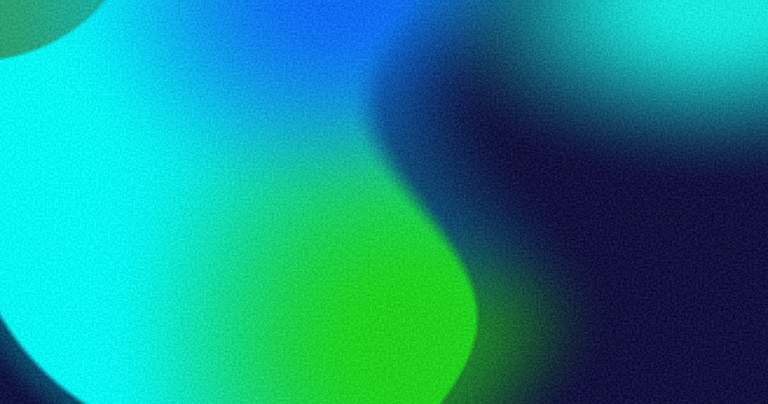
Reproduce this background procedurally as a WebGL 1 fragment shader.

```glsl
precision highp float;
uniform vec2 u_resolution;

vec2 randomGradient(vec2 cell) {
  vec3 q = fract(cell.xyx * vec3(0.1031, 0.103, 0.0973));
  q += dot(q, q.yzx + 33.33);
  float angle = 6.2832 * fract((q.x + q.y) * q.z);
  return vec2(cos(angle), sin(angle));
}

float gradientNoise(vec2 p) {
  vec2 i = floor(p), f = fract(p);
  vec2 w = f * f * (3.0 - 2.0 * f);
  vec2 e = vec2(1.0, 0.0);
  float low = mix(dot(randomGradient(i), f), dot(randomGradient(i + e), f - e), w.x);
  float high = mix(dot(randomGradient(i + e.yx), f - e.yx),
                   dot(randomGradient(i + 1.0), f - 1.0), w.x);
  return mix(low, high, w.y);
}

// 1 inside the inner distance, fading to 0 at the outer one
float falloff(float inner, float outer, float d) {
  return 1.0 - smoothstep(inner, outer, d);
}

// Bright left body: cyan with blue above and green below
vec3 bodyColor(vec2 p) {
  vec3 color = mix(vec3(0.03, 0.96, 0.95), vec3(0.07, 0.8, 0.8), smoothstep(0.2, 0.85, p.x));
  float green = falloff(0.1, 0.8, distance(p, vec2(1.04, 0.134)));
  float blue = falloff(0.05, 0.8, length((p - vec2(0.866, 1.025)) * vec2(1.0, 1.4)));
  color = mix(color, vec3(0.12, 0.82, 0.11), green);
  return mix(color, vec3(0.06, 0.42, 0.95), blue);
}

// Dark right side: light spilling from the wave, and a cyan corner glow
vec3 shadeColor(vec2 p, float d) {
  vec3 spill = mix(vec3(0.11, 0.52, 0.17), vec3(0.06, 0.31, 0.47), smoothstep(0.15, 0.5, p.y));
  spill = mix(spill, vec3(0.05, 0.42, 0.85), smoothstep(0.5, 0.95, p.y));
  vec3 color = mix(vec3(0.07, 0.07, 0.24), spill, falloff(-0.05, 0.34, d));
  float corner = length((p - vec2(1.78, 1.0)) / vec2(0.84, 0.47));
  return mix(color, vec3(0.09, 0.91, 0.86), falloff(0.1, 1.0, corner));
}

void main() {
  vec2 p = gl_FragCoord.xy / u_resolution.y;
  p.x *= 1.8963 * u_resolution.y / u_resolution.x;

  // S-shaped boundary, softer towards the top
  float waveDist = p.x - 1.042 + 0.136 * cos(5.82 * (p.y - 0.7525));
  float softness = mix(0.008, 0.05, smoothstep(0.2, 0.6, p.y));
  vec3 color = mix(bodyColor(p), shadeColor(p, waveDist),
                   smoothstep(-softness, softness, waveDist));

  // Dark lower left corner outside the round body
  float rim = distance(p, vec2(0.569, 0.446 + 0.108)) - 0.659;
  float lowerLeft = step(p.x, 0.5) * step(p.y, 0.5);
  vec3 rimColor = mix(vec3(0.04, 0.3, 0.42), vec3(0.06, 0.08, 0.25), smoothstep(0.0, 0.09, rim));
  color = mix(color, rimColor, lowerLeft * smoothstep(-0.008, 0.01, rim));

  // Muted green disc in the upper left corner
  float disc = distance(p, vec2(-0.062, 1.272)) - 0.423;
  vec3 discColor = mix(vec3(0.17, 0.63, 0.46), vec3(0.1, 0.68, 0.63), smoothstep(0.0, 0.27, p.x));
  color = mix(color, discColor, falloff(-0.006, 0.006, disc));

  // Film grain
  float grain = gradientNoise(p * 173.0) + 0.6 * gradientNoise(p * 251.0 + 17.3);
  color += 0.075 * grain;

  gl_FragColor = vec4(clamp(color, 0.0, 1.0), 1.0);
}
```
